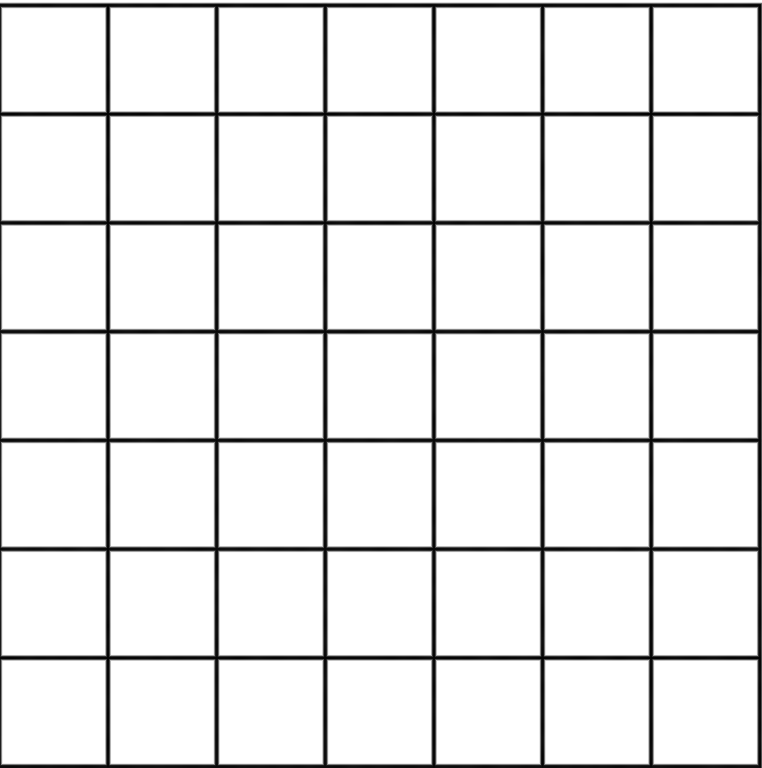
A Shadertoy shader for this pattern:

```glsl
// Plain square grid: seven by seven white cells ruled with thin black lines.
// Each pixel measures its distance to the nearest upright and level rule;
// the ink varies a little from rule to rule and along each rule.

const float CELLS      = 7.0;                     // repeats across and down
const vec2  PITCH      = vec2(0.14256, 0.14160);  // cell size, share of canvas
const vec2  ORIGIN     = vec2(-0.0008, 0.0018);   // lower left grid corner
const float LINE_WIDTH = 0.0055;                  // share of canvas height
const float EDGE_SOFT  = 0.0039;                  // width of the blurred edge
const float WIDTH_VARY = 0.03;                    // weight change between rules
const float INK_VARY   = 0.035;                   // tone change between rules
const float WEAR       = 0.03;                    // tone change along a rule
const float WEAR_SCALE = 40.0;                    // wear frequency
const vec3  PAPER      = vec3(1.0);
const vec3  INK        = vec3(0.035);

float hash(vec2 p) {
    vec3 q = fract(vec3(p.xyx) * 0.1031);
    q += dot(q, q.yzx + 33.33);
    return fract((q.x + q.y) * q.z);
}

vec2 gradient(vec2 cell) {
    float angle = 6.2832 * hash(cell);
    return vec2(cos(angle), sin(angle));
}

float gradientNoise(vec2 p) {
    vec2 i = floor(p), f = p - i;
    vec2 u = f * f * f * (f * (f * 6.0 - 15.0) + 10.0);
    vec2 e = vec2(1.0, 0.0);
    float low  = mix(dot(gradient(i), f),
                     dot(gradient(i + e.xy), f - e.xy), u.x);
    float high = mix(dot(gradient(i + e.yx), f - e.yx),
                     dot(gradient(i + e.xx), f - e.xx), u.x);
    return mix(low, high, u.y);
}

// Coverage of a rule at the given distance from its centre
float ruleCoverage(float dist, float seed, float soft) {
    float halfWidth = 0.5 * LINE_WIDTH * (1.0 + WIDTH_VARY * (2.0 * seed - 1.0));
    return 1.0 - smoothstep(-0.5 * soft, 0.5 * soft, dist - halfWidth);
}

// Tone of a rule at a position along its length
vec3 ruleInk(float along, float seed) {
    float wear = gradientNoise(vec2(along * WEAR_SCALE, seed * 57.0));
    return max(INK + INK_VARY * (seed - 0.5) + WEAR * wear, 0.0);
}

void mainImage(out vec4 fragColor, in vec2 fragCoord) {
    vec2 uv = fragCoord / iResolution.xy;
    vec2 cellSize = PITCH * vec2(iResolution.x / iResolution.y, 1.0);
    float soft = max(EDGE_SOFT, 1.0 / iResolution.y);

    // Nearest rule on each axis
    vec2 grid = (uv - ORIGIN) / PITCH;
    vec2 rule = clamp(floor(grid + 0.5), 0.0, CELLS);
    vec2 dist = abs(grid - rule) * cellSize;

    // Rules stop at the outer frame
    vec2 overrun = max(abs(grid - 0.5 * CELLS) - 0.5 * CELLS, 0.0) * cellSize;
    dist = max(dist, overrun.yx);

    float uprightSeed = hash(vec2(rule.x, 11.0));
    float levelSeed   = hash(vec2(rule.y, 29.0));
    float upright = ruleCoverage(dist.x, uprightSeed, soft);
    float level   = ruleCoverage(dist.y, levelSeed, soft);

    // Ink darkens the paper, and crossings keep the darker tone
    vec3 uprightColor = mix(PAPER, ruleInk(uv.y, uprightSeed), upright);
    vec3 levelColor   = mix(PAPER, ruleInk(uv.x, levelSeed), level);
    fragColor = vec4(min(uprightColor, levelColor), 1.0);
}
```
